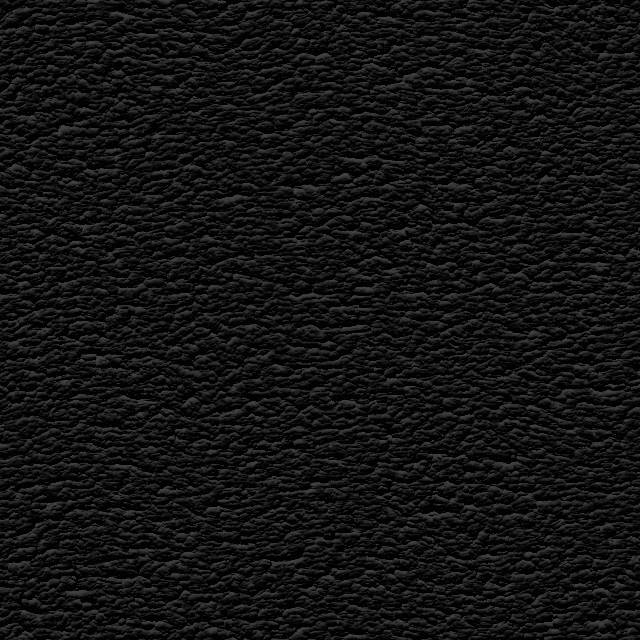
This texture is drawn by a Shadertoy shader. Its source:

```glsl
// Black grained leather lit from above: three sizes of flattened, domed Voronoi
// grains lie on a slightly warped sheet. The slope of each dome towards the
// light gives bright upper rims and near-black undersides.

vec2 hash2(vec2 p) {
    return fract(sin(vec2(dot(p, vec2(127.1, 311.7)),
                          dot(p, vec2(269.5, 183.3)))) * 43758.5453);
}

float noise(vec2 p) {
    vec2 cell = floor(p), f = fract(p);
    f = f * f * (3.0 - 2.0 * f);
    float low = mix(hash2(cell).x, hash2(cell + vec2(1, 0)).x, f.x);
    float high = mix(hash2(cell + vec2(0, 1)).x, hash2(cell + vec2(1, 1)).x, f.x);
    return mix(low, high, f.y);
}

vec2 warp(vec2 p) {
    return vec2(noise(p), noise(p + 47.3)) - 0.5;
}

// Slope towards the light of the dome around the nearest grain centre
float grainSlope(vec2 p) {
    vec2 cell = floor(p), nearest = vec2(9.0);
    for (int y = -1; y <= 1; y++)
    for (int x = -1; x <= 1; x++) {
        vec2 neighbour = cell + vec2(x, y);
        vec2 offset = p - neighbour - 0.05 - 0.9 * hash2(neighbour);
        if (dot(offset, offset) < dot(nearest, nearest)) nearest = offset;
    }
    // Flat crown, steep edge
    float steepness = 0.4 + 2.0 * dot(nearest, nearest);
    return dot(nearest, vec2(-0.15, 1.0)) * steepness;
}

float leatherSlope(vec2 p) {
    // Broad drift of the grain direction, then ragged grain outlines
    p += 0.025 * warp(p * 5.0);
    p += vec2(0.006, 0.005) * warp(p * 38.0);
    p += vec2(0.003, 0.0022) * warp(p * 130.0);

    float slope = 0.72 * grainSlope(p * vec2(43.0, 66.0));
    slope += 0.8 * grainSlope(p * vec2(70.0, 100.0) + 31.7);
    float roughness = 0.4 + 0.25 * noise(p * 9.0);
    slope += roughness * grainSlope(p * vec2(122.0, 160.0) + 83.1);

    // Fine pores
    vec2 pore = p * vec2(170.0, 210.0);
    return slope + 0.25 * (noise(pore) - noise(pore + vec2(0.0, 0.6)));
}

void mainImage(out vec4 fragColor, in vec2 fragCoord) {
    // Four samples per pixel smooth the grain edges
    float slope = 0.0;
    for (int i = 0; i < 4; i++) {
        vec2 jitter = vec2(i % 2, i / 2) * 0.5 - 0.25;
        slope += 0.25 * leatherSlope((fragCoord + jitter) / iResolution.y);
    }

    // Soft sheen limit above, deep shadow below
    float light = 0.05 + 0.4 * slope;
    float tone = max(0.26 * tanh(light / 0.26), 0.006);
    fragColor = vec4(vec3(tone), 1.0);
}
```
